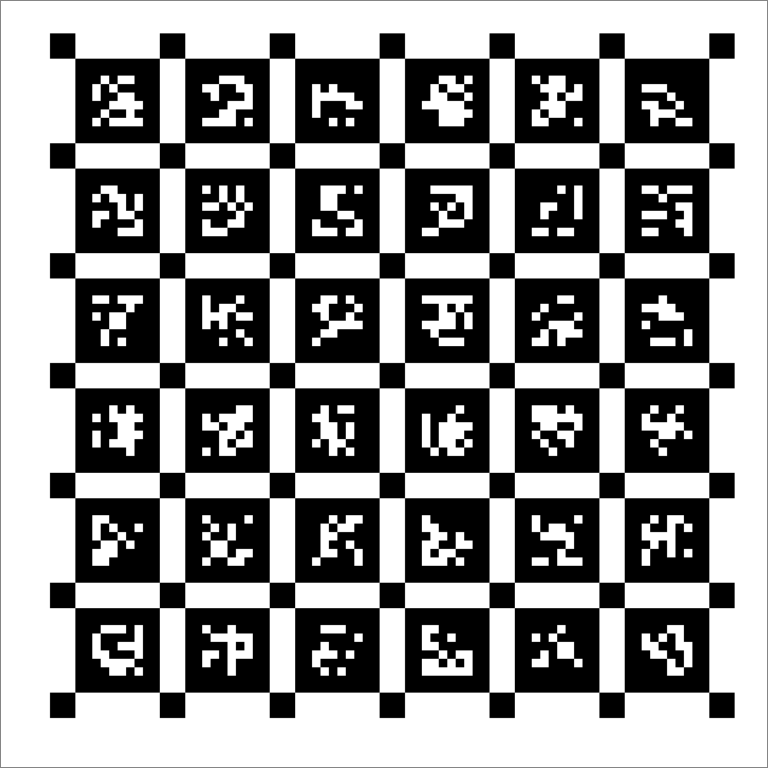
This pattern is drawn by a Shadertoy shader. Its source:

```glsl
const int TAGS = 6;              // repeats across and down
const int GAP = 3;               // joint square, in modules
const int TAG = 10;              // tag side, in modules
const int RIM = 2;               // solid rim around the tag's data
const float MODULE = 0.011006;   // module side, in canvas units
const float MARGIN = 0.0651;     // offset of the board from the lower left
const float BIT_DENSITY = 0.45;
const float FRAME_WIDTH = 0.0012;
const float FRAME_GREY = 0.48;

float hash(ivec2 cell, uint seed) {
    uint h = uint(cell.x) * 73856093u ^ uint(cell.y) * 19349663u ^ seed;
    h = (h ^ (h >> 15)) * 0x2c1b3c6du;
    h = (h ^ (h >> 12)) * 0x297a2d39u;
    h ^= h >> 15;
    return float(h & 0xffffu) / 65536.0;
}

bool inside(ivec2 p, int low, int high) {
    return min(p.x, p.y) >= low && max(p.x, p.y) < high;
}

// Paper brightness of one module: 0 is ink, 1 is blank
float moduleTone(ivec2 cell) {
    int pitch = GAP + TAG;
    if (!inside(cell, 0, TAGS * pitch + GAP)) return 1.0;

    ivec2 local = cell % pitch;
    if (inside(local, 0, GAP)) return 0.0;
    if (!inside(local, GAP, pitch)) return 1.0;

    bool isData = inside(local, GAP + RIM, pitch - RIM);
    return isData && hash(cell, 17u) < BIT_DENSITY ? 1.0 : 0.0;
}

// Blend the four nearest modules across an edge of the given width
float boardTone(vec2 p, float softness) {
    vec2 q = p - 0.5;
    ivec2 cell = ivec2(floor(q));
    vec2 blend = clamp((fract(q) - 0.5) / softness + 0.5, 0.0, 1.0);
    float lower = mix(moduleTone(cell), moduleTone(cell + ivec2(1, 0)), blend.x);
    float upper = mix(moduleTone(cell + ivec2(0, 1)), moduleTone(cell + ivec2(1, 1)), blend.x);
    return mix(lower, upper, blend.y);
}

// Coverage of a thin line along the canvas border
float frameMask(vec2 uv, float width, float pixel) {
    vec2 toEdge = min(uv, 1.0 - uv);
    float d = min(toEdge.x, toEdge.y);
    return clamp((width - d) / pixel + 0.5, 0.0, 1.0);
}

void mainImage(out vec4 fragColor, in vec2 fragCoord) {
    float pixel = 1.0 / min(iResolution.x, iResolution.y);
    vec2 uv = fragCoord * pixel;

    float tone = boardTone((uv - MARGIN) / MODULE, 1.2 * pixel / MODULE);
    tone = mix(tone, FRAME_GREY, frameMask(uv, FRAME_WIDTH, pixel));

    fragColor = vec4(vec3(tone), 1.0);
}
```
